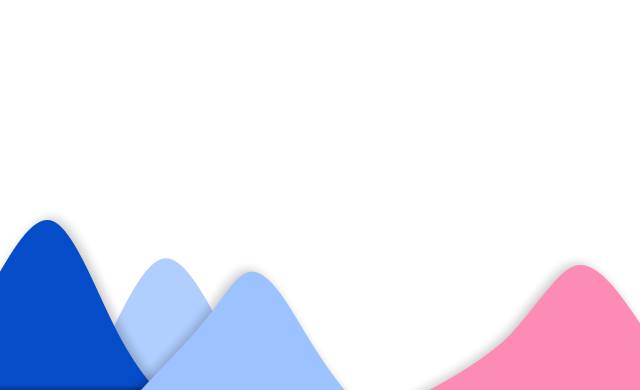
A Shadertoy shader for this background:

```glsl
// Four smooth hills rise from the lower edge of a white backdrop.
// Each hill is a height curve of cubic spans, filled by its approximate
// distance and set over a soft, slightly shifted shadow.

#define CANVAS_WIDTH 768.0
#define SHADOW_BLUR 13.0
#define SHADOW_SHIFT 5.0
#define SHADOW_STRENGTH 0.24
#define BASE_SHADE 0.25
#define BASE_SHADE_HEIGHT 7.0

const vec3 WHITE = vec3(1.0);
const vec3 PALE_BLUE = vec3(0.69, 0.81, 1.0);
const vec3 DEEP_BLUE = vec3(0.015, 0.30, 0.785);
const vec3 SKY_BLUE = vec3(0.61, 0.76, 1.0);
const vec3 PINK = vec3(0.99, 0.55, 0.71);

// Each knot holds position, height and slope
struct Hill { vec3 knots[5]; };

// Cubic span between two knots, continued as straight lines outside
float spanHeight(float x, vec3 a, vec3 b) {
    float width = b.x - a.x;
    float t = clamp((x - a.x) / width, 0.0, 1.0);
    float s = 1.0 - t;
    float curve = s * s * ((1.0 + 2.0 * t) * a.y + t * width * a.z)
                + t * t * ((3.0 - 2.0 * t) * b.y - s * width * b.z);
    return curve + min(x - a.x, 0.0) * a.z + max(x - b.x, 0.0) * b.z;
}

float hillHeight(float x, Hill hill) {
    int first = 0;
    for (int i = 1; i < 4; i++) {
        if (x > hill.knots[i].x) first = i;
    }
    return spanHeight(x, hill.knots[first], hill.knots[first + 1]);
}

// Signed distance to the ridge, negative inside the hill
float hillDistance(vec2 p, Hill hill) {
    float slope = 0.5 * (hillHeight(p.x + 1.0, hill) - hillHeight(p.x - 1.0, hill));
    return (p.y - hillHeight(p.x, hill)) / sqrt(1.0 + slope * slope);
}

// Lay a shadow, then the hill itself, over the colour so far
vec3 paintHill(vec3 below, vec2 p, Hill hill, vec3 colour, float side, float shadow) {
    vec2 shift = vec2(side * SHADOW_SHIFT, 0.0);
    float shadowDistance = hillDistance(p - shift, hill);
    float shade = 1.0 - smoothstep(-SHADOW_BLUR, SHADOW_BLUR, shadowDistance);
    below *= 1.0 - shadow * SHADOW_STRENGTH * shade;

    float pixel = CANVAS_WIDTH / iResolution.x;
    float cover = clamp(0.5 - hillDistance(p, hill) / pixel, 0.0, 1.0);
    return mix(below, colour, cover);
}

void mainImage(out vec4 fragColor, in vec2 fragCoord) {
    vec2 p = fragCoord * CANVAS_WIDTH / iResolution.x;

    Hill paleHill = Hill(vec3[5](
        vec3(100.0, 10.0, 1.6), vec3(137.0, 77.0, 2.0), vec3(199.0, 158.0, 0.0),
        vec3(255.0, 95.0, -1.8), vec3(300.0, 25.0, -1.4)));
    Hill deepHill = Hill(vec3[5](
        vec3(0.0, 142.0, 1.7), vec3(57.0, 204.0, 0.0), vec3(137.0, 77.0, -2.0),
        vec3(180.0, 9.0, -1.2), vec3(190.0, -2.0, -1.0)));
    Hill skyHill = Hill(vec3[5](
        vec3(171.0, 2.0, 1.08), vec3(255.0, 95.0, 1.3), vec3(302.0, 142.0, 0.0),
        vec3(360.0, 79.0, -1.68), vec3(412.0, 2.0, -1.2)));
    Hill pinkHill = Hill(vec3[5](
        vec3(519.0, 2.0, 0.55), vec3(600.0, 55.0, 0.83), vec3(655.0, 118.0, 1.2),
        vec3(696.0, 150.0, 0.0), vec3(768.0, 80.0, -1.5)));

    // Deep blue darkens slightly along the lower edge
    float baseShade = BASE_SHADE * (1.0 - smoothstep(0.0, BASE_SHADE_HEIGHT, p.y));
    vec3 deepColour = DEEP_BLUE * (1.0 - baseShade);

    // Back to front
    vec3 colour = WHITE;
    colour = paintHill(colour, p, paleHill, PALE_BLUE, 0.0, 0.0);
    colour = paintHill(colour, p, deepHill, deepColour, 1.0, 1.0);
    colour = paintHill(colour, p, skyHill, SKY_BLUE, -1.0, 1.0);
    colour = paintHill(colour, p, pinkHill, PINK, -1.0, 1.0);

    fragColor = vec4(colour, 1.0);
}
```
